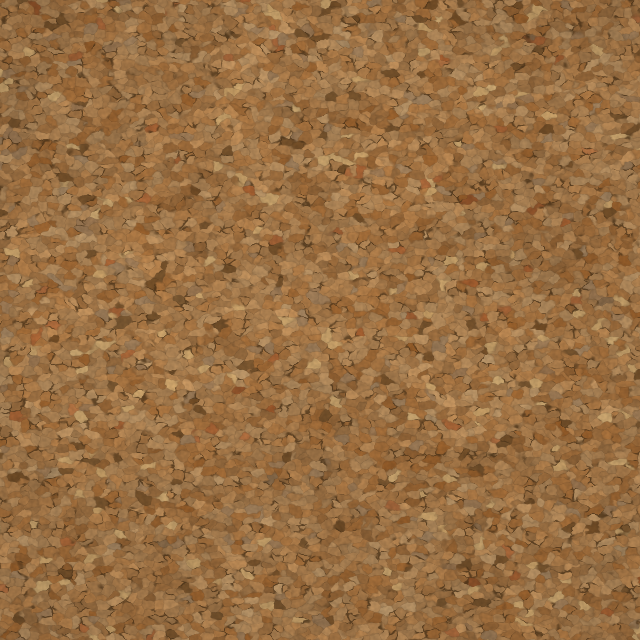
Give the GLSL for this texture, as a Shadertoy shader.

```glsl
vec3 hash3(vec2 cell) {
    uvec2 u = uvec2(ivec2(cell) + 4096);
    uvec3 v = uvec3(u, u.x ^ (u.y << 7)) * 1664525u + 1013904223u;
    v += v.yzx * v.zxy;
    v ^= v >> 16u;
    v += v.yzx * v.zxy;
    return vec3(v >> 8u) / 16777216.0;
}

float gradientNoise(vec2 p) {
    vec2 i = floor(p), f = p - i;
    vec2 s = f * f * f * (f * (f * 6.0 - 15.0) + 10.0);
    vec4 d;
    for (int k = 0; k < 4; k++) {
        vec2 corner = vec2(k & 1, k >> 1);
        float angle = 6.2832 * hash3(i + corner).x;
        d[k] = dot(vec2(cos(angle), sin(angle)), f - corner);
    }
    return mix(mix(d.x, d.y, s.x), mix(d.z, d.w, s.x), s.y);
}

// Most granules are tan; a few are pale, dark brown, grey or reddish
vec3 granuleColor(vec2 cell) {
    vec3 h = hash3(cell + 311.0), r = hash3(cell + 733.0);
    vec3 color = mix(vec3(0.53, 0.345, 0.17), vec3(0.72, 0.56, 0.375), 0.6 * h.x + 0.4 * h.y);
    color += (h.z - 0.5) * vec3(0.035, -0.02, -0.055);
    color = mix(color, vec3(0.77, 0.64, 0.43), 0.75 * step(0.965, r.x));
    color = mix(color, vec3(0.37, 0.25, 0.12), 0.75 * step(r.x, 0.022));
    color = mix(color, vec3(0.55, 0.45, 0.34), 0.65 * step(0.97, r.y));
    return mix(color, vec3(0.60, 0.31, 0.15), 0.6 * step(r.y, 0.012));
}

void mainImage(out vec4 fragColor, in vec2 fragCoord) {
    vec2 uv = fragCoord / iResolution.y;

    // Ragged outlines, with granules a little wider than tall
    vec2 p = uv * vec2(66.0, 82.0);
    p += 0.32 * vec2(gradientNoise(p * 1.3), gradientNoise(p * 1.3 + 57.0));
    p += 0.13 * vec2(gradientNoise(p * 3.1 + 19.0), gradientNoise(p * 3.1 + 91.0));

    // Packed granules of varied size and tilt, blended softly where they meet
    vec2 base = floor(p);
    float nearest = 9.0, second = 9.0, total = 0.0;
    vec3 color = vec3(0.0);
    for (int y = -2; y <= 2; y++)
    for (int x = -2; x <= 2; x++) {
        vec2 cell = base + vec2(x, y);
        vec3 h = hash3(cell), shape = hash3(cell + 157.0);
        vec2 q = p - cell - h.xy;
        float tilt = (shape.x - 0.5) * 2.4, c = cos(tilt), s = sin(tilt);
        q = mat2(c, -s, s, c) * q;
        float stretch = mix(1.0, 1.45, shape.y);
        float dist = length(q * vec2(1.0 / stretch, stretch)) - 0.32 * h.z;
        second = min(second, max(nearest, dist));
        nearest = min(nearest, dist);
        float weight = exp(-20.0 * dist);
        color += weight * granuleColor(cell);
        total += weight;
    }
    color /= total;

    // Faint seams everywhere, dark crevices only in patches
    float seam = 1.0 - smoothstep(0.0, 0.24, second - nearest);
    float patches = gradientNoise(uv * 43.0 + 7.0) + 0.5 * gradientNoise(uv * 90.0);
    float crevice = seam * smoothstep(0.08, 0.45, patches);
    color *= 1.0 - 0.09 * seam;
    color = mix(color, vec3(0.27, 0.18, 0.08), 0.72 * crevice);

    // Mottling inside granules and slow drift over the sheet
    float mottle = gradientNoise(uv * 130.0 + 31.0) + 0.6 * gradientNoise(uv * 235.0);
    color *= 1.0 + 0.10 * mottle + 0.06 * gradientNoise(uv * 9.0) + 0.05 * gradientNoise(uv * 3.0 + 5.0);
    vec2 fromCenter = fragCoord / iResolution.xy - 0.5;
    color *= 1.02 - 0.12 * dot(fromCenter, fromCenter);

    fragColor = vec4(clamp(color, 0.0, 1.0), 1.0);
}
```
